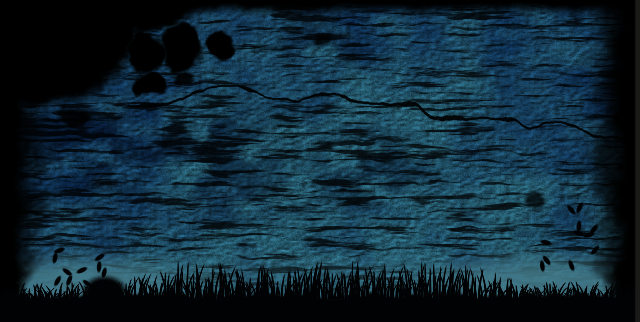
Reproduce this texture procedurally as a WebGL 1 fragment shader.

```glsl
precision highp float;
// A weathered blue concrete wall at night: streaked noise relief, stains and a
// long crack, framed by a black vignette with a blotched upper left corner.
// Layered blades of grass and a few leaves stand against a pale glow below.
uniform vec2 u_resolution;

const float ASPECT = 1.985;

float hash(vec2 p) {
  return fract(sin(dot(p, vec2(127.1, 311.7))) * 43758.545);
}

float noise(vec2 p) {
  vec2 i = floor(p), f = fract(p);
  f = f * f * (3.0 - 2.0 * f);
  return mix(mix(hash(i), hash(i + vec2(1.0, 0.0)), f.x),
             mix(hash(i + vec2(0.0, 1.0)), hash(i + 1.0), f.x), f.y);
}

float fbm(vec2 p) {
  float sum = 0.0, gain = 0.53;
  for (int i = 0; i < 4; i++) {
    sum += gain * noise(p);
    p = p * 2.03 + 17.3;
    gain *= 0.5;
  }
  return sum;
}

// Elliptical mask: 1 inside, fading across the given relative softness.
float blob(vec2 p, vec2 center, vec2 radii, float soft) {
  return 1.0 - smoothstep(1.0 - soft, 1.0 + soft, length((p - center) / radii));
}

float crackHeight(float x) {
  float y = 0.67 + 0.066 * smoothstep(0.45, 0.71, x) - 0.047 * smoothstep(0.71, 0.88, x);
  y += 0.018 * (smoothstep(0.94, 0.98, x) - smoothstep(1.05, 1.09, x));
  y -= 0.013 * smoothstep(1.08, 1.16, x) + 0.044 * smoothstep(1.28, 1.35, x);
  y += 0.018 * smoothstep(1.64, 1.72, x) - 0.03 * smoothstep(1.58, 1.64, x);
  y -= 0.047 * smoothstep(1.72, 1.89, x);
  return y + 0.014 * (fbm(vec2(x * 38.0, 4.0)) - 0.5);
}

float crackMask(vec2 p) {
  float width = 0.001 + 0.005 * pow(noise(vec2(p.x * 26.0, 8.0)), 2.0);
  float d = abs(p.y - crackHeight(p.x));
  return (1.0 - smoothstep(width, width + 0.004, d)) * smoothstep(0.3, 0.48, p.x);
}

// Broad dark stains across the wall.
float stains(vec2 p) {
  float s = blob(p, vec2(0.60, 0.53), vec2(0.32, 0.15), 0.6);
  s = max(s, blob(p, vec2(0.25, 0.55), vec2(0.22, 0.16), 0.6));
  s = max(s, blob(p, vec2(1.13, 0.47), vec2(0.20, 0.12), 0.6) * 0.85);
  s = max(s, blob(p, vec2(0.78, 0.40), vec2(0.20, 0.09), 0.6) * 0.7);
  return max(s, blob(p, vec2(1.0, 0.88), vec2(0.12, 0.09), 0.6) * 0.8);
}

// Solid black blotches gathered in the upper left corner.
float blotches(vec2 p) {
  vec2 q = p + 0.045 * (vec2(fbm(p * 17.0), fbm(p * 17.0 + 40.0)) - 0.5);
  float b = blob(q, vec2(0.10, 0.92), vec2(0.33, 0.25), 0.09);
  b = max(b, blob(q, vec2(0.36, 0.99), vec2(0.27, 0.09), 0.15));
  b = max(b, blob(q, vec2(0.45, 0.84), vec2(0.058, 0.068), 0.15));
  b = max(b, blob(q, vec2(0.56, 0.85), vec2(0.062, 0.082), 0.15));
  b = max(b, blob(q, vec2(0.685, 0.865), vec2(0.044, 0.042), 0.15));
  b = max(b, blob(q, vec2(0.465, 0.735), vec2(0.05, 0.036), 0.15));
  b = max(b, blob(q, vec2(0.575, 0.75), vec2(0.033, 0.016), 0.3) * 0.9);
  b = max(b, blob(q, vec2(0.23, 0.637), vec2(0.055, 0.03), 0.3) * 0.85);
  b = max(b, blob(q, vec2(1.0, 0.883), vec2(0.024, 0.018), 0.4) * 0.8);
  return max(b, blob(q, vec2(1.655, 0.38), vec2(0.028, 0.03), 0.4) * 0.75);
}

float grass(vec2 p) {
  float tall = 0.05 + 0.055 * smoothstep(0.35, 0.56, p.x) * (1.0 - smoothstep(1.4, 1.65, p.x));
  float mask = 1.0 - smoothstep(0.077, 0.09, p.y + 0.02 * (noise(vec2(p.x * 25.0, 2.0)) - 0.5));
  for (int layer = 0; layer < 7; layer++) {
    for (int k = -1; k <= 1; k++) {
      float cell = floor(p.x / 0.028) + float(k);
      vec2 seed = vec2(cell, float(layer) * 9.1);
      float t = (p.y - 0.07) / (tall * (0.35 + 0.85 * hash(seed)));
      float root = (cell + hash(seed + 3.3)) * 0.028;
      float d = abs(p.x - root - (hash(seed + 7.7) - 0.45) * 0.05 * t * t);
      float blade = 1.0 - smoothstep(0.0, 0.003, d - 0.0028 * (1.0 - t));
      mask = max(mask, blade * step(0.0, t) * (1.0 - smoothstep(0.85, 1.0, t)));
    }
  }
  return mask;
}

// Small tilted leaves scattered around a point.
float leaves(vec2 p, vec2 center, vec2 spread, float seed) {
  float mask = 0.0;
  for (int i = 0; i < 11; i++) {
    vec2 s = vec2(float(i), seed);
    vec2 q = p - center - spread * (vec2(hash(s), hash(s + 5.1)) * 2.0 - 1.0);
    float a = hash(s + 2.7) * 3.14;
    q = vec2(q.x * cos(a) + q.y * sin(a), q.y * cos(a) - q.x * sin(a));
    mask = max(mask, blob(q, vec2(0.0), vec2(0.017, 0.007), 0.3));
  }
  return mask;
}

void main() {
  vec2 p = gl_FragCoord.xy / u_resolution * vec2(ASPECT, 1.0);

  // Wall colour: blue at the rim, teal towards the lower middle.
  float center = 1.0 - smoothstep(0.1, 1.05, length((p - vec2(1.08, 0.27)) * vec2(0.85, 1.1)));
  float mottle = fbm(p * vec2(9.0, 12.0));
  float teal = clamp(center * 0.85 + (mottle - 0.5) * 1.3 + 0.2, 0.0, 1.0);
  vec3 color = mix(vec3(0.045, 0.17, 0.31), vec3(0.14, 0.345, 0.42), teal);

  // Horizontal trowel streaks, embossed grain and pits.
  vec2 wave = p + vec2(0.0, 0.008 * noise(p * vec2(22.0, 30.0)));
  float streak = fbm(wave * vec2(9.0, 95.0));
  vec2 grainPos = wave * vec2(65.0, 120.0);
  float relief = noise(grainPos) - noise(grainPos + vec2(0.5, -0.7));
  float stain = stains(p) * smoothstep(0.3, 0.65, fbm(p * vec2(13.0, 17.0) + 6.0));
  color *= 1.0 + 0.55 * relief + 0.3 * (hash(floor(p * 258.0)) - 0.5);
  color *= mix(1.0, 0.22, smoothstep(0.53, 0.74, streak + 0.10 * stain));
  color = mix(color, color * vec3(0.3, 0.42, 0.55), stain * 0.85);
  color *= 1.0 - 0.92 * crackMask(p);
  float seam = abs(p.y - 0.335 - 0.02 * (fbm(p.xx * 20.0) - 0.5));
  color *= 1.0 - 0.75 * (1.0 - smoothstep(0.002, 0.008, seam)) * (1.0 - smoothstep(0.2, 0.28, p.x));

  // Pale haze behind the grass, strongest on both flanks.
  float flank = blob(p, vec2(0.22, 0.12), vec2(0.34, 0.075), 0.7)
              + blob(p, vec2(1.66, 0.12), vec2(0.28, 0.075), 0.7);
  float haze = 0.35 * (1.0 - smoothstep(0.08, 0.25, p.y)) + 0.65 * flank;
  color = mix(color, vec3(0.27, 0.49, 0.55), clamp(haze, 0.0, 0.85));

  // Ragged vignette and corner blotches.
  float rag = 0.09 * (fbm(p * 14.0) - 0.5);
  float low = 1.0 - smoothstep(0.1, 0.2, p.y);
  float frame = smoothstep(0.04, mix(0.17, 0.09, low), p.x + rag)
              * (1.0 - smoothstep(mix(1.79, 1.88, low), 1.94, p.x + rag))
              * smoothstep(0.01, 0.055, 1.0 - p.y + rag * 0.3);
  color *= frame * (1.0 - blotches(p));

  // Foreground silhouettes.
  float shade = max(grass(p), blob(p, vec2(0.325, 0.09), vec2(0.065, 0.05), 0.25));
  shade = max(shade, leaves(p, vec2(0.27, 0.17), vec2(0.10, 0.06), 3.0));
  shade = max(shade, leaves(p, vec2(1.77, 0.27), vec2(0.09, 0.10), 8.0));
  color = mix(color, vec3(0.004, 0.006, 0.01), shade);

  // Thin grey strip along the right border.
  color = mix(color, vec3(0.10, 0.10, 0.095), smoothstep(1.967, 1.973, p.x));
  gl_FragColor = vec4(color, 1.0);
}
```
